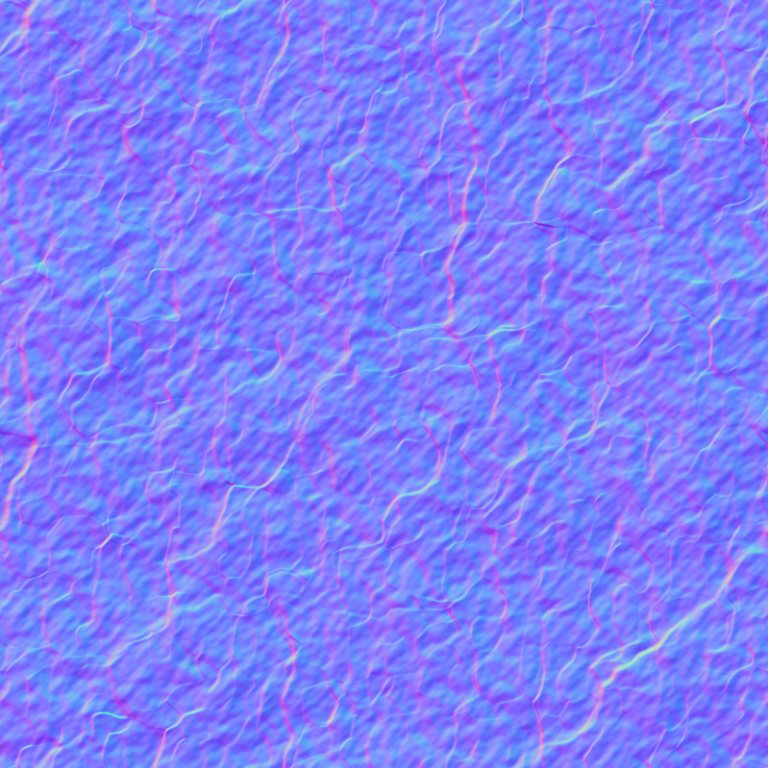
Give the GLSL for this texture map, as a Shadertoy shader.

```glsl
// Tileable normal map of creased, wrinkled stone with fine diagonal grain.

const float TAU = 6.2831853;
const float STEP = 0.0015;               // slope sampling distance, canvas units
const vec2 RELIEF = vec2(0.78, 0.95);    // slope strength across and upwards
const vec2 TILT_DIR = vec2(1.0, -0.3);   // direction in which plates rise

vec2 hash2(vec2 p) {
    vec3 a = fract(p.xyx * vec3(0.1031, 0.1030, 0.0973));
    a += dot(a, a.yzx + 33.33);
    return fract((a.xx + a.yz) * a.zy);
}

float cornerSlope(vec2 cell, vec2 offset, vec2 period, float seed) {
    float angle = TAU * hash2(mod(cell, period) + seed).x;
    return dot(vec2(cos(angle), sin(angle)), offset);
}

// Gradient noise that wraps after a whole number of cells.
float noise(vec2 q, vec2 period, float seed) {
    vec2 i = floor(q), f = q - i;
    vec2 u = f * f * f * (f * (f * 6.0 - 15.0) + 10.0);
    vec2 e = vec2(1.0, 0.0);
    float low = mix(cornerSlope(i, f, period, seed),
                    cornerSlope(i + e.xy, f - e.xy, period, seed), u.x);
    float high = mix(cornerSlope(i + e.yx, f - e.yx, period, seed),
                     cornerSlope(i + e.xx, f - e.xx, period, seed), u.x);
    return mix(low, high, u.y);
}

float evenNoise(vec2 p, float count, float seed) {
    return noise(p * count, vec2(count), seed);
}

// Noise on diagonal axes: x counts along the rising diagonal, y across it.
float diagonalNoise(vec2 p, vec2 count, float seed) {
    return noise(vec2(p.x + p.y, p.y - p.x) * count, count, seed);
}

vec2 warp(vec2 p, float count, float seed) {
    return vec2(evenNoise(p, count, seed), evenNoise(p, count, seed + 17.0));
}

// Tilted cells with soft borders: gentle rises that end in steep creases.
float plates(vec2 p, float count, float sharpness, float tilt, float seed) {
    vec2 q = p * count, base = floor(q);
    float sum = 0.0, total = 0.0;
    for (int y = -1; y <= 1; y++) {
        for (int x = -1; x <= 1; x++) {
            vec2 cell = base + vec2(x, y);
            vec2 id = mod(cell, count) + seed;
            vec2 offset = q - cell - 0.1 - 0.8 * hash2(id);
            vec2 vary = hash2(id + 71.0);
            float weight = exp(-sharpness * dot(offset, offset));
            float rise = dot(offset, TILT_DIR) * (0.4 + 1.2 * vary.x);
            sum += weight * (rise + 0.5 * (vary.y - 0.5));
            total += weight;
        }
    }
    return tilt * sum / (total * count);
}

float surface(vec2 p) {
    // Jagged outlines for the creases
    vec2 q = p + 0.024 * warp(p, 13.0, 3.0) + 0.007 * warp(p, 37.0, 9.0);
    float h = plates(q, 5.0, 50.0, 0.022, 11.0);
    h += plates(q, 14.0, 26.0, 0.036, 23.0);
    h += plates(q, 31.0, 14.0, 0.050, 41.0);
    // Broad swells, lumps and fine grain
    h += 0.0130 * evenNoise(p, 6.0, 5.0);
    h += 0.0050 * evenNoise(q, 24.0, 29.0);
    h += 0.0034 * diagonalNoise(p, vec2(28.0, 44.0), 53.0);
    h += 0.0012 * diagonalNoise(p, vec2(58.0, 76.0), 67.0);
    return h;
}

void mainImage(out vec4 fragColor, in vec2 fragCoord) {
    vec2 p = fragCoord / iResolution.xy;
    float here = surface(p);
    vec2 slope = vec2(surface(p + vec2(STEP, 0.0)),
                      surface(p + vec2(0.0, STEP))) - here;
    slope *= RELIEF / STEP;
    // Green points down the canvas
    vec3 normal = normalize(vec3(-slope.x, slope.y, 1.0));
    fragColor = vec4(0.5 + 0.5 * normal, 1.0);
}
```
